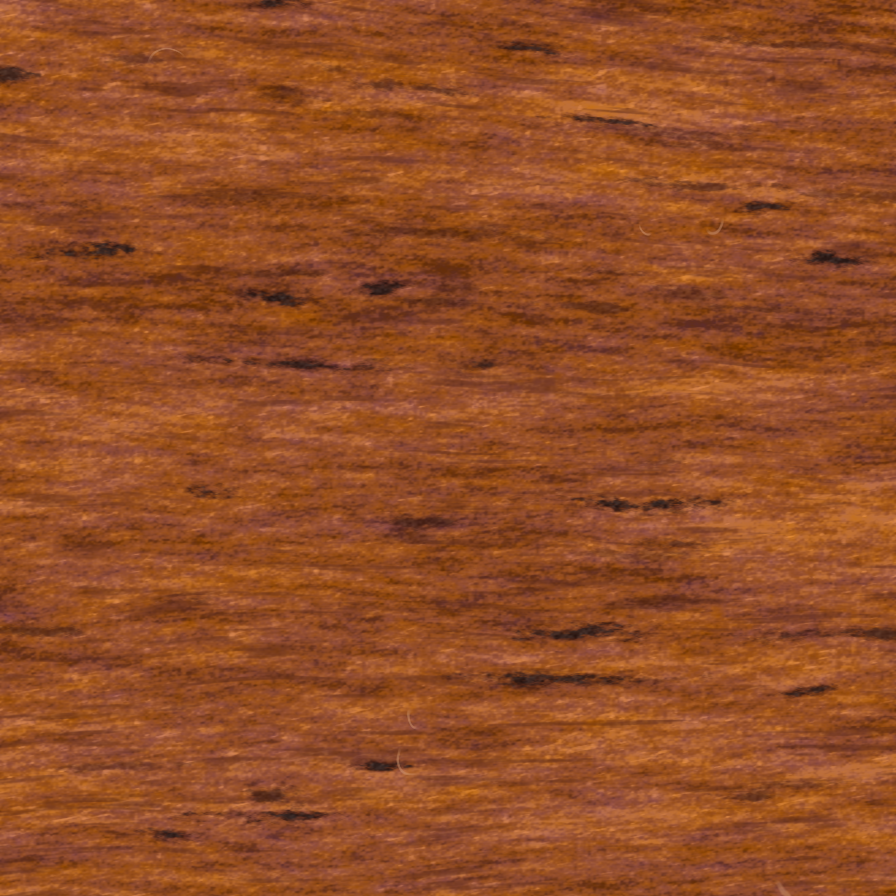
Reproduce this texture procedurally as a Shadertoy shader.

```glsl
// Reddish brown wood with fine, slightly bent horizontal grain.
// Stretched noise layers set the tone; scattered ragged ellipses make dark
// pores, and thin arcs make a few stray pale fibres.

float hash(vec2 p) {
    vec3 q = fract(p.xyx * 0.1031);
    q += dot(q, q.yzx + 33.33);
    return fract((q.x + q.y) * q.z);
}

float noise(vec2 p) {
    vec2 cell = floor(p), f = fract(p);
    f = f * f * (3.0 - 2.0 * f);
    float low = mix(hash(cell), hash(cell + vec2(1, 0)), f.x);
    float high = mix(hash(cell + vec2(0, 1)), hash(cell + vec2(1, 1)), f.x);
    return mix(low, high, f.y);
}

// Layered noise, centred on zero
float fbm(vec2 p) {
    float sum = 0.0, weight = 0.5;
    for (int i = 0; i < 3; i++) {
        sum += weight * (noise(p) - 0.5);
        p = p * 2.03 + vec2(17.3, 41.7);
        weight *= 0.6;
    }
    return sum;
}

// Dark pores: x is brown staining, y is charcoal cores
vec2 pores(vec2 grain) {
    float ragged = fbm(grain * vec2(24, 90) + 60.0) + 0.8 * fbm(grain * vec2(90, 210));
    vec2 cover = vec2(0);
    for (int i = 0; i < 54; i++) {
        float id = float(i) * 3.0 + 5.0;
        vec2 centre = vec2(hash(vec2(id, 11)), 1.05 * pow(hash(vec2(id, 23)), 0.65));
        float kind = hash(vec2(id, 37));
        vec2 size = vec2(mix(0.025, 0.1, pow(hash(vec2(id, 51)), 2.0)),
                         mix(0.004, 0.0085, hash(vec2(id, 67))));
        float d = length((grain - centre) / size) + 2.2 * ragged;
        float stain = smoothstep(1.6, 0.2, d) * mix(0.45, 0.95, kind);
        float core = smoothstep(0.9, -0.1, d) * smoothstep(0.45, 0.95, kind);
        cover = max(cover, vec2(stain, core));
    }
    return cover;
}

// Thin curled fibres lying on the surface
float strayFibres(vec2 p) {
    float cover = 0.0;
    vec2 bend = 0.012 * vec2(noise(p * 45.0), noise(p * 45.0 + 30.0));
    for (int i = 0; i < 6; i++) {
        float id = float(i) * 5.0 + 140.0;
        vec2 q = p + bend - vec2(hash(vec2(id, 3)), hash(vec2(id, 9)));
        float turn = 6.283 * hash(vec2(id, 15));
        float radius = mix(0.008, 0.022, hash(vec2(id, 29)));
        float line = smoothstep(0.0021, 0.0004, abs(length(q) - radius));
        float arc = smoothstep(0.1, 0.9, dot(q / radius, vec2(cos(turn), sin(turn))));
        cover = max(cover, line * arc);
    }
    return cover;
}

void mainImage(out vec4 fragColor, in vec2 fragCoord) {
    vec2 p = fragCoord / iResolution.y;

    // Grain direction: falls to the right above, rises gently below
    vec2 grain = p;
    grain.y += p.x * mix(-0.05, 0.08, p.y) + 0.03 * fbm(p * vec2(3, 4));

    // Tone from broad bands down to fine fibres and grit
    float broad = fbm(grain * vec2(1.6, 6) + 3.0);
    float bands = fbm(grain * vec2(4, 36) + 20.0);
    float fibres = fbm(grain * vec2(22, 120) + 40.0);
    vec2 tilted = vec2(p.x, p.y - 0.18 * p.x);
    float grit = noise(tilted * vec2(190, 360)) + 0.6 * noise(p * vec2(330, 430) + 50.0) - 0.8;
    float tone = 0.47 + 0.7 * broad + 0.85 * bands + 1.0 * fibres + 0.42 * grit;
    tone += 0.18 * exp(-pow((grain.y - 0.37) / 0.1, 2.0));
    tone -= 0.15 * exp(-pow((grain.y - 0.69) / 0.09, 2.0));

    vec3 color = mix(vec3(0.385, 0.18, 0.085), vec3(0.585, 0.303, 0.148), smoothstep(-0.15, 0.55, tone));
    color = mix(color, vec3(0.745, 0.435, 0.22), smoothstep(0.45, 1.15, tone));

    // Patches drifting between amber and dusty rose
    float hue = fbm(grain * vec2(9, 50) + 80.0) + 0.8 * fbm(p * vec2(85, 150) + 9.0);
    color += hue * vec3(-0.05, -0.01, 0.21);

    // Short glints tilted against the grain
    float glint = smoothstep(0.74, 0.98, noise(tilted * vec2(85, 260) + 7.0));
    color += glint * vec3(0.10, 0.085, 0.065) * smoothstep(0.2, 0.8, tone);

    // Thin, broken dark seams between fibres
    float seam = smoothstep(0.08, 0.34, fbm(grain * vec2(10, 100) + 120.0));
    color = mix(color, vec3(0.36, 0.165, 0.10), 0.5 * seam);

    vec2 pore = pores(grain);
    color = mix(color, vec3(0.29, 0.135, 0.095) + 0.06 * grit, pore.x * 0.85);
    color = mix(color, vec3(0.17, 0.125, 0.12) + 0.10 * grit, pore.y * 0.85);
    color = mix(color, vec3(0.80, 0.58, 0.43), 0.5 * strayFibres(p));

    fragColor = vec4(clamp(color, 0.0, 1.0), 1.0);
}
```
